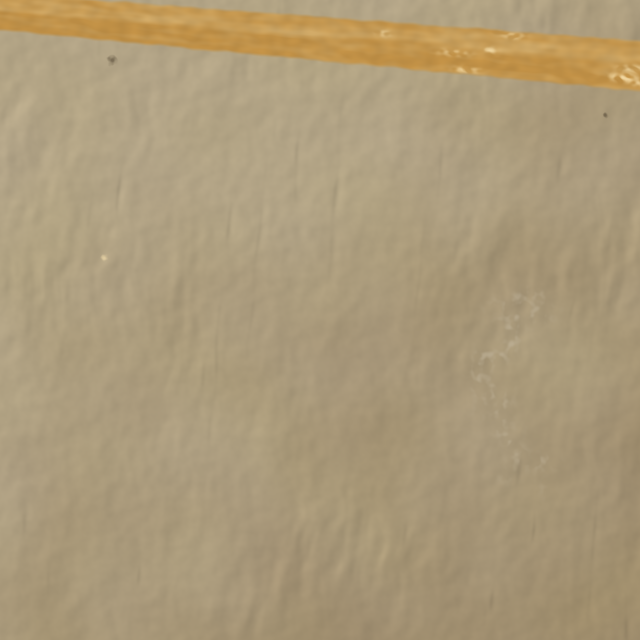
Reproduce this texture procedurally as a three.js fragment shader.

```glsl
// Wrinkled beige wrapping paper crossed near the top by a strip of glossy amber tape.
varying vec2 vUv;

const vec3 PAPER_LIGHT = vec3(0.699, 0.642, 0.522);
const vec3 PAPER_DARK = vec3(0.622, 0.552, 0.428);
const vec3 TAPE_AMBER = vec3(0.745, 0.558, 0.270);
const vec3 TAPE_PALE = vec3(0.800, 0.650, 0.395);
const vec3 GLINT = vec3(0.97, 0.88, 0.68);
const vec3 SCUFF = vec3(0.75, 0.70, 0.60);
const vec3 SPECK = vec3(0.38, 0.33, 0.25);
const float LEAN = 0.08;          // sideways drift of the folds with height
const float RELIEF = 0.17;        // strength of the wrinkle shading
const float CREASE_DEPTH = 0.075;
const float GRAIN = 0.011;
const int CREASES = 34;
const int GLINTS = 9;

float hash(float n) {
  return fract(sin(n * 12.9898) * 43758.55);
}

vec2 gradientAt(vec2 cell) {
  float a = 6.2832 * hash(dot(cell, vec2(1.37, 7.91)) + 0.5);
  return vec2(cos(a), sin(a));
}

// Gradient noise, roughly -0.7 to 0.7
float noise(vec2 p) {
  vec2 i = floor(p), f = fract(p);
  vec2 u = f * f * f * (f * (f * 6.0 - 15.0) + 10.0);
  vec2 e = vec2(1.0, 0.0);
  float low = mix(dot(gradientAt(i), f), dot(gradientAt(i + e.xy), f - e.xy), u.x);
  float high = mix(dot(gradientAt(i + e.yx), f - e.yx), dot(gradientAt(i + e.xx), f - e.xx), u.x);
  return mix(low, high, u.y);
}

// Paper height: short upright folds over crumpled dents
float paperHeight(vec2 p) {
  vec2 q = vec2(p.x - LEAN * p.y, p.y);
  q += 0.02 * vec2(noise(p * 8.0), noise(p * 8.0 + 33.0));
  q.x += 0.008 * noise(p * 21.0);
  float patches = smoothstep(-0.1, 0.4, noise(p * 4.5 + 4.0));
  float folds = noise(q * vec2(24.0, 9.0)) + 0.5 * noise(q * vec2(50.0, 20.0) + 9.0);
  float dents = 0.7 * noise(p * 11.0 + 20.0) + 0.4 * noise(q * 27.0 + 40.0);
  return folds * mix(0.3, 1.0, patches) + dents + 0.22 * noise(p * 52.0);
}

// Creases: many short faint ones and a few long ones, dark with a lit flank
float creases(vec2 p) {
  float sum = 0.0;
  for (int i = 0; i < CREASES; i++) {
    float k = float(i) + 1.0;
    float x = (k - 0.85 + 0.7 * hash(k)) / float(CREASES);
    float y = hash(k + 31.0);
    float length01 = pow(hash(k + 57.0), 4.0);
    float reach = mix(0.03, 0.3, length01);
    float width = mix(0.0028, 0.0045, hash(k + 71.0));
    float lean = LEAN + 0.12 * (hash(k + 97.0) - 0.5) * (1.0 - length01);
    float d = p.x - x - lean * (p.y - y) + 0.008 * noise(vec2(p.y * 11.0, k * 3.7));
    float fade = 1.0 - smoothstep(0.1, 1.0, abs(p.y - y) / reach);
    fade *= 0.25 + 0.75 * smoothstep(-0.3, 0.3, noise(vec2(p.y * 21.0, k * 5.3)));
    float dark = exp(-pow(d / width, 2.0));
    float lit = exp(-pow((d - 2.2 * width) / (1.6 * width), 2.0));
    sum += fade * mix(0.3, 1.0, hash(k + 83.0)) * (0.5 * lit - dark);
  }
  return sum;
}

float spot(vec2 p, vec2 center, float radius) {
  float wobble = 0.6 * radius * noise(p * 160.0);
  return 1.0 - smoothstep(0.1 * radius, 1.4 * radius, length(p - center) + wobble);
}

vec3 paper(vec2 p) {
  float fall = 0.42 + 0.5 * (p.x - 0.5) - 0.7 * (p.y - 0.5);
  fall += 0.3 * noise(p * 3.0 + 7.0) + 0.2 * noise(p * 8.0 + 2.0);
  vec3 color = mix(PAPER_LIGHT, PAPER_DARK, smoothstep(0.1, 1.0, fall));
  color.b += 0.018 * noise(p * 6.0 + 60.0);
  float slope = paperHeight(p) - paperHeight(p + vec2(0.005, -0.0035));
  float grain = noise(p * 75.0) + 0.7 * noise(p * 150.0);
  color *= 1.0 + RELIEF * slope + CREASE_DEPTH * creases(p) + GRAIN * grain;

  // Broken pale scuff along the left rim of a rubbed oval
  vec2 r = (p - vec2(0.865, 0.40)) / vec2(0.095, 0.125);
  float rim = exp(-pow((length(r) - 1.0 + 0.5 * noise(p * 18.0)) / 0.22, 2.0));
  float flecks = smoothstep(-0.1, 0.7, noise(p * vec2(75.0, 55.0)) + 0.5 * noise(p * 120.0));
  color = mix(color, SCUFF, 0.65 * rim * flecks * (1.0 - smoothstep(-0.4, 0.3, r.x)));
  color = mix(color, SCUFF, 0.07 * (1.0 - smoothstep(0.2, 1.3, length(r))));

  // Stray specks
  color = mix(color, SPECK, 0.7 * spot(p, vec2(0.175, 0.906), 0.007));
  color = mix(color, SPECK, 0.7 * spot(p, vec2(0.946, 0.820), 0.004));
  return mix(color, GLINT, 0.6 * spot(p, vec2(0.163, 0.597), 0.005));
}

// Tape across: -1 at the lower edge, 1 at the upper edge
vec3 tape(vec2 p, float across) {
  float streaks = noise(vec2(p.x * 9.0, across * 2.6)) + 0.7 * noise(vec2(p.x * 32.0, across * 3.5));
  float fold = across - 0.05 + 0.25 * noise(vec2(p.x * 6.0, 2.0));
  float paleBand = smoothstep(-0.2, 0.2, fold) * (1.0 - 0.6 * smoothstep(0.3, 0.9, fold));
  vec3 color = mix(TAPE_AMBER, TAPE_PALE, clamp(0.1 + 0.6 * paleBand + 0.6 * streaks, 0.0, 1.0));
  color *= 1.0 + 0.07 * noise(p * vec2(50.0, 70.0));

  // Glossy glints, crowded towards the right end
  for (int i = 0; i < GLINTS; i++) {
    float k = float(i) + 1.0;
    float x = 1.0 - 0.42 * pow(hash(k + 11.0), 2.0);
    float lane = 1.7 * hash(k + 23.0) - 0.85;
    vec2 d = vec2((p.x - x) / mix(0.008, 0.028, hash(k + 41.0)), (across - lane) / 0.15);
    float broken = smoothstep(-0.3, 0.4, noise(p * vec2(80.0, 110.0)));
    color = mix(color, GLINT, 0.8 * broken * exp(-dot(d, d)));
  }
  return color;
}

void main() {
  vec2 p = vUv;
  float middle = 0.982 - 0.085 * p.x + 0.003 * noise(vec2(p.x * 14.0, 5.0));
  float halfWidth = 0.029 + 0.010 * p.x + 0.0025 * noise(vec2(p.x * 38.0, 8.0));
  float across = (p.y - middle) / halfWidth;
  float cover = 1.0 - smoothstep(-0.0035, 0.0035, abs(p.y - middle) - halfWidth);
  gl_FragColor = vec4(mix(paper(p), tape(p, across), cover), 1.0);
}
```
